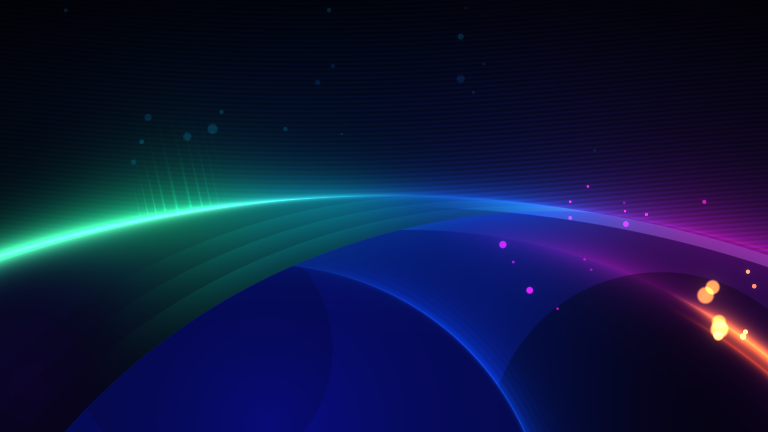
Reproduce this background procedurally as a Shadertoy shader.

```glsl
// A glowing planet-like horizon whose light runs from green through blue to
// magenta. Translucent discs overlap below it; sky lines, fine rays, a fiery
// streak along one rim and hashed specks of light finish the scene.

const vec3 GREEN   = vec3(0.08, 0.78, 0.42);
const vec3 CYAN    = vec3(0.05, 0.66, 0.66);
const vec3 BLUE    = vec3(0.06, 0.34, 0.78);
const vec3 MAGENTA = vec3(0.78, 0.06, 0.58);
const vec3 AMBER   = vec3(1.00, 0.52, 0.06);

float hash(float n) { return fract(sin(n * 12.9898) * 43758.5453); }

// Distance to a circle, positive inside
float disc(vec2 p, vec2 centre, float radius) { return radius - length(p - centre); }

// Smooth coverage of a signed distance
float fill(float d) {
    float w = 0.9 / iResolution.y;
    return smoothstep(-w, w, d);
}

// Soft falloff on both sides of an edge
float glow(float d, float width) { return exp(-abs(d) / width); }

// Light colour along the horizon
vec3 spectrum(float x) {
    vec3 c = mix(GREEN, CYAN, smoothstep(0.35, 0.8, x));
    c = mix(c, BLUE, smoothstep(0.72, 1.08, x));
    return mix(c, MAGENTA, smoothstep(1.15, 1.68, x));
}

vec3 skyColor(vec2 p, float height, vec3 light) {
    float middle = exp(-pow((p.x - 0.8) / 0.7, 2.0));
    vec3 c = mix(vec3(0.005, 0.01, 0.032), vec3(0.008, 0.024, 0.095), middle);
    c *= 1.15 - 0.7 * smoothstep(0.75, 1.05, p.y);
    // Violet haze and fine bowed lines
    c += vec3(0.075, 0.01, 0.135) * smoothstep(0.8, 1.4, p.x) * exp(-height / 0.2);
    c *= 1.0 + 0.28 * sin((p.y + 0.04 * sin(p.x * 2.2)) * 580.0);
    // Atmosphere, tall at both ends
    float left = exp(-pow((p.x - 0.36) / 0.36, 2.0));
    float right = smoothstep(1.1, 1.7, p.x);
    float reach = 0.032 + 0.038 * left + 0.03 * right;
    c += light * exp(-height / reach) * (0.52 + 0.33 * left - 0.12 * right);
    c += mix(light, BLUE, 0.45) * exp(-height / 0.13) * 0.15;
    // Thin leaning rays
    float slant = p.x + 0.22 * (p.y - 0.5);
    float rays = pow(0.5 + 0.5 * sin(slant * 260.0 + 2.0 * sin(slant * 37.0)), 10.0);
    float window = smoothstep(0.12, 0.04, abs(p.x - 0.41));
    return c + GREEN * rays * window * 0.25 * exp(-height / 0.06);
}

vec3 groundColor(vec2 p, float depth, vec3 light) {
    // Shaded slope beneath the horizon
    float reach = mix(0.03, 0.15, smoothstep(0.0, 0.65, p.x));
    vec3 c = vec3(0.01, 0.022, 0.105) + light * 0.64 * exp(-depth / reach);
    c += vec3(0.05, 0.0, 0.09) * exp(-length(p - vec2(0.08, 0.1)) / 0.2);

    // Stepped veils, then the large blue disc
    vec2 centre = vec2(1.285, -1.004);
    float tealZone = smoothstep(0.15, 0.6, p.x);
    for (float k = 3.0; k > 0.5; k--) {
        float veil = disc(p, centre + vec2(-0.085, 0.012) * k, 1.515);
        c *= 1.0 - 0.12 * fill(veil);
        c += mix(light, CYAN, 0.4) * 0.15 * fill(veil) * glow(veil, 0.08) * tealZone;
    }
    float big = disc(p, centre, 1.515);
    vec3 body = mix(vec3(0.02, 0.085, 0.4), vec3(0.07, 0.025, 0.22), smoothstep(1.1, 1.55, p.x));
    vec3 sheen = mix(CYAN, BLUE, smoothstep(0.7, 1.15, p.x));
    sheen = mix(sheen, MAGENTA, smoothstep(1.2, 1.7, p.x));
    vec3 upper = body + sheen * 0.4 * exp(-big / 0.07) * smoothstep(0.35, 0.85, p.x);
    c = mix(c, upper, fill(big) * 0.9);

    // Disc with a magenta rim
    float rose = disc(p, vec2(0.942, -0.867), 1.335);
    vec3 rim = MAGENTA * 0.46 * smoothstep(0.95, 1.45, p.x) * glow(rose, 0.04);
    vec3 inner = mix(vec3(0.02, 0.075, 0.4), vec3(0.022, 0.015, 0.11), smoothstep(1.1, 1.65, p.x));
    inner += rim + sheen * 0.14 * glow(rose, 0.07);
    c = mix(c, inner, fill(rose) * fill(big) * 0.88);
    c += rim * (1.0 - fill(rose));

    // Dark arch at the right
    c *= 1.0 - 0.34 * fill(disc(p, vec2(1.53, -0.03), 0.4));

    // Deep blue disc, lit from outside its rim
    float deep = disc(p, vec2(0.613, -0.2725), 0.66);
    float rimLight = smoothstep(0.55, 1.15, p.x) * fill(big);
    float grooves = 0.9 + 0.1 * sin(deep * 480.0);
    c += vec3(0.01, 0.12, 0.38) * rimLight * grooves * glow(deep, 0.035);
    vec3 well = mix(vec3(0.015, 0.035, 0.25), vec3(0.035, 0.05, 0.54),
                    exp(-length(p - vec2(0.62, 0.02)) / 0.36));
    well += vec3(0.0, 0.08, 0.14) * glow(deep, 0.06) * smoothstep(0.2, 0.5, p.y);
    well *= 1.0 - 0.14 * fill(disc(p, vec2(0.47, 0.19), 0.3));
    c = mix(c, well, fill(deep) * fill(big));
    c += BLUE * rimLight * glow(deep, 0.003) * 0.45;

    // Fire along the magenta rim
    float heat = smoothstep(1.53, 1.72, p.x);
    c += AMBER * heat * 1.4 * glow(rose, 0.004 + 0.01 * heat);
    return c + vec3(0.5, 0.15, 0.03) * heat * glow(rose - 0.03, 0.006);
}

// Round lights scattered in a box, varied by hash
vec3 specks(vec2 p, vec2 low, vec2 high, int count, float size, float seed, vec3 cool, vec3 hot) {
    vec3 sum = vec3(0.0);
    for (int i = 0; i < count; i++) {
        float n = seed + float(i) * 5.3;
        vec2 at = mix(low, high, vec2(hash(n), hash(n + 1.7)));
        float r = size * mix(0.2, 1.0, pow(hash(n + 3.1), 2.0));
        float d = length(p - at);
        float spot = 1.0 - smoothstep(r * 0.75, r * 1.1 + 0.001, d);
        sum += mix(cool, hot, hash(n + 4.9)) * (spot + 0.15 * exp(-d / r));
    }
    return sum;
}

void mainImage(out vec4 fragColor, in vec2 fragCoord) {
    vec2 p = fragCoord / iResolution.y;
    vec3 light = spectrum(p.x);
    float horizon = disc(p, vec2(0.91, -2.253), 2.8);
    float crest = disc(p, vec2(0.91, -2.753), 3.3);
    vec3 color = mix(skyColor(p, max(-crest, 0.0), light),
                     groundColor(p, max(horizon, 0.0), light), fill(horizon));

    // Bright crescent between the horizon arcs
    float leftLight = 1.0 - smoothstep(0.45, 1.05, p.x);
    float width = mix(0.016, 0.004, smoothstep(0.0, 0.75, p.x));
    color += (light * 0.45 + 0.39 * leftLight) * glow(0.5 * (horizon + crest), width)
           * mix(0.45, 1.0, leftLight);
    // Pale band below it at the right
    float band = fill(horizon) * fill(0.026 - horizon);
    color += (light * 0.22 + vec3(0.05, 0.12, 0.1)) * band * smoothstep(0.95, 1.3, p.x);

    // Dust above, pink lights midway, embers at the lower right
    color += specks(p, vec2(0.0, 0.62), vec2(1.5, 1.0), 18, 0.012, 2.0, BLUE * 0.13, CYAN * 0.2);
    color += specks(p, vec2(1.15, 0.27), vec2(1.65, 0.6), 14, 0.013, 31.0, MAGENTA * 0.3, MAGENTA);
    color += specks(p, vec2(1.58, 0.2), vec2(1.8, 0.4), 9, 0.024, 67.0, AMBER * 0.8, vec3(1.0, 0.85, 0.35));
    fragColor = vec4(clamp(color, 0.0, 1.0), 1.0);
}
```
